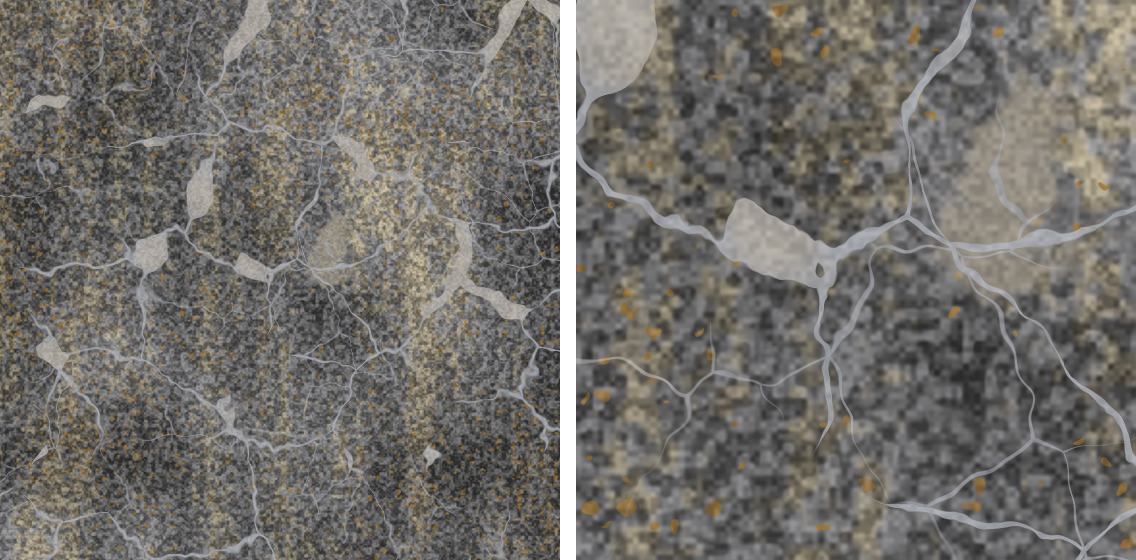
Left: the whole. Right: its middle third, enlarged.
A WebGL 1 fragment shader for this texture:

```glsl
precision highp float;
uniform vec2 u_resolution;

#define CRACK_SCALE 5.2
#define HAIRLINE_SCALE 9.5
#define CRACK_WIDTH 0.0030
#define SPALL_WIDTH 0.013
#define FLAKE_SCALE 150.0
#define GRIT_SCALE 290.0
#define LICHEN_SCALE 78.0
#define STONE_TONE 0.385

float hash(vec2 p) {
  vec3 q = fract(vec3(p.xyx) * 0.1031);
  q += dot(q, q.yzx + 33.33);
  return fract((q.x + q.y) * q.z);
}

vec2 hash2(vec2 p) {
  return vec2(hash(p), hash(p + 57.3));
}

float noise(vec2 p) {
  vec2 i = floor(p), f = fract(p);
  f = f * f * (3.0 - 2.0 * f);
  return mix(mix(hash(i), hash(i + vec2(1.0, 0.0)), f.x),
             mix(hash(i + vec2(0.0, 1.0)), hash(i + 1.0), f.x), f.y);
}

float fbm(vec2 p) {
  float sum = 0.0, amp = 0.5;
  for (int i = 0; i < 4; i++) {
    sum += amp * noise(p);
    p = p * 2.03 + 17.1;
    amp *= 0.5;
  }
  return sum / 0.9375;
}

vec2 warp(vec2 p, float scale) {
  return vec2(noise(p * scale + 3.7), noise(p * scale + 41.2)) - 0.5;
}

// Distance to the nearest border between Voronoi cells
float cellBorder(vec2 p) {
  vec2 i = floor(p), f = fract(p), nearest = vec2(0.0);
  float best = 9.0, border = 9.0;
  for (int y = -1; y <= 1; y++)
    for (int x = -1; x <= 1; x++) {
      vec2 g = vec2(float(x), float(y));
      vec2 r = g + hash2(i + g) - f;
      if (dot(r, r) < best) { best = dot(r, r); nearest = r; }
    }
  for (int y = -2; y <= 2; y++)
    for (int x = -2; x <= 2; x++) {
      vec2 g = vec2(float(x), float(y));
      vec2 r = g + hash2(i + g) - f, d = r - nearest;
      if (dot(d, d) > 0.0001)
        border = min(border, dot(0.5 * (r + nearest), normalize(d)));
    }
  return border;
}

// Mottled stone with weather streaks running down
vec3 stone(vec2 p, float grit) {
  float flakes = smoothstep(0.25, 0.75, noise(p * FLAKE_SCALE));
  float clouds = fbm(p * 5.0 + 8.0);
  float streaks = 0.6 * noise(vec2(p.x * 16.0, p.y * 1.8))
                + 0.4 * noise(vec2(p.x * 75.0, p.y * 6.0));
  float tone = STONE_TONE + 0.16 * (flakes - 0.5) + 0.20 * (grit - 0.5)
             + 0.32 * (clouds - 0.5) + 0.14 * (streaks - 0.5);
  float blotch = noise(p * 95.0 + 30.0);
  float tan = smoothstep(0.50, 0.68, 0.45 * streaks + 0.25 * fbm(p * 3.0 + 5.0) + 0.3 * blotch);
  vec3 tint = mix(vec3(1.0, 0.995, 1.01), vec3(1.19, 1.12, 0.96), tan);
  return max(tone, 0.17) * tint;
}

// Small round lichen spots, gathered in loose colonies
float lichen(vec2 p, float px) {
  vec2 q = p * LICHEN_SCALE + 0.5 * warp(p, 160.0);
  vec2 id = floor(q);
  vec2 center = 0.32 + 0.36 * hash2(id + 9.0);
  float radius = mix(0.12, 0.32, hash(id + 71.0));
  float colony = smoothstep(0.35, 0.75, fbm(p * 4.0 + 23.0));
  float present = step(hash(id + 133.0), 0.06 + 0.38 * colony);
  float aa = px * LICHEN_SCALE;
  return present * (1.0 - smoothstep(radius - aa, radius + aa, length(fract(q) - center)));
}

void main() {
  vec2 p = gl_FragCoord.xy / u_resolution.y;
  float px = 1.0 / u_resolution.y;
  float grit = noise(p * GRIT_SCALE);
  vec3 color = stone(p, grit);
  color = mix(color, vec3(0.58, 0.43, 0.20) * (0.8 + 0.4 * grit), 0.8 * lichen(p, px));

  // Wandering cracks, swollen here and there into chipped patches
  vec2 q = p + 0.09 * warp(p, 6.0) + 0.030 * warp(p, 22.0) + 0.009 * warp(p, 75.0);
  float crack = cellBorder(q * CRACK_SCALE) / CRACK_SCALE;
  float open = smoothstep(0.28, 0.48, noise(p * 6.5 + 12.0));
  float spall = smoothstep(0.70, 0.88, noise(p * 11.0 + 60.0));
  float width = CRACK_WIDTH * open * mix(0.25, 1.2, noise(p * 28.0)) + SPALL_WIDTH * spall;
  float line = 1.0 - smoothstep(width - px, width + px, crack + 0.0015 * (grit - 0.5));
  line *= smoothstep(0.0, 0.0012, width);

  // Thin side cracks that come and go
  float hair = cellBorder(q * HAIRLINE_SCALE + 31.0) / HAIRLINE_SCALE;
  float hairOpen = smoothstep(0.45, 0.66, noise(p * 9.0 + 90.0));
  float hairWidth = 0.0016 * hairOpen * mix(0.4, 1.2, noise(p * 40.0));
  float hairline = hairOpen * (1.0 - smoothstep(hairWidth - px, hairWidth + px, hair));

  // Broken mineral dust beside the cracks
  float dust = exp(-crack / 0.007) * open + 0.5 * exp(-hair / 0.004) * hairOpen;
  dust *= smoothstep(0.40, 0.75, noise(p * 120.0 + 44.0));
  color = mix(color, vec3(0.56, 0.57, 0.59), 0.55 * min(dust, 1.0));

  // One larger worn stain
  vec2 s = (p - vec2(0.59, 0.54) + 0.035 * warp(p, 35.0)) / vec2(0.032, 0.068);
  float stain = 1.0 - smoothstep(0.65, 1.15, length(s) + 0.5 * (noise(p * 90.0) - 0.5));
  color = mix(color, vec3(0.60, 0.57, 0.52) * (0.9 + 0.2 * grit), 0.85 * stain);

  vec3 mineral = mix(vec3(0.66, 0.67, 0.70), vec3(0.70, 0.68, 0.65), spall);
  mineral *= 0.90 + 0.16 * grit + 0.10 * (noise(p * 60.0) - 0.5);
  color = mix(color, mineral, max(0.92 * line, 0.72 * hairline));
  gl_FragColor = vec4(color, 1.0);
}
```
